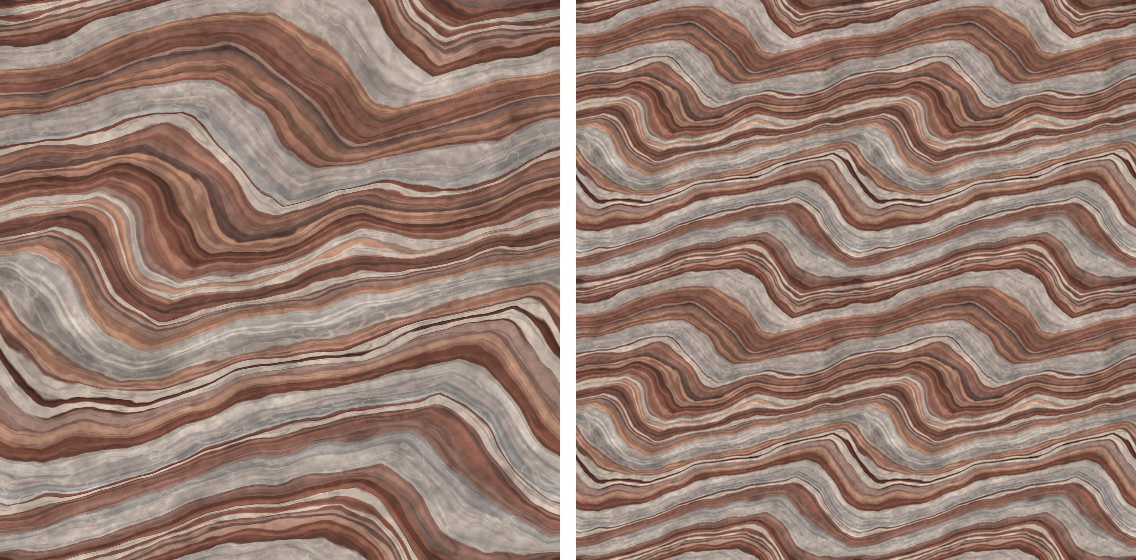
Left, the tile; right, the same tile 2 across and 2 down.
Reproduce this texture procedurally as a WebGL 2 fragment shader.

```glsl
#version 300 es
precision highp float;
uniform vec2 u_resolution;
out vec4 fragColor;

float hash(vec2 c) {
  vec3 p = fract(c.xyx * 0.1031);
  p += dot(p, p.yzx + 33.33);
  return fract((p.x + p.y) * p.z);
}

// Whole-number wrap; the half step keeps it clear of rounding at multiples
vec2 wrap(vec2 i, vec2 n) {
  return floor(mod(i + 0.5, n));
}

// Value noise on the unit square, wrapping after "cells" cells
float noise(vec2 uv, vec2 cells) {
  vec2 p = uv * cells, i = floor(p), f = p - i;
  f = f * f * f * (f * (f * 6.0 - 15.0) + 10.0);
  vec2 a = wrap(i, cells), b = wrap(i + 1.0, cells);
  return mix(mix(hash(a), hash(vec2(b.x, a.y)), f.x),
             mix(hash(vec2(a.x, b.y)), hash(b), f.x), f.y);
}

float fbm(vec2 uv, vec2 cells) {
  float sum = 0.0, amp = 0.57;
  for (int k = 0; k < 3; k++) {
    sum += amp * noise(uv, cells);
    cells *= 2.0;
    amp *= 0.5;
  }
  return sum;
}

// Lopsided fold running along the diagonal: steep fall, slow rise
float fold(vec2 uv) {
  float t = fract(uv.x - uv.y - 0.5);
  float s = t < 0.38 ? 1.0 - t / 0.38 : (t - 0.38) / 0.62;
  return mix(s, smoothstep(0.0, 1.0, s), 0.5);
}

// Beds come in groups of three, some groups grey and the rest rusty
bool isGrey(float bed) {
  return fract(floor((bed + 0.5) / 3.0) * 0.618) < 0.25;
}

vec3 mineral(float pick, bool grey) {
  if (grey) return pick < 0.45 ? vec3(0.72, 0.67, 0.63) : pick < 0.8 ? vec3(0.63, 0.57, 0.54) : vec3(0.57, 0.55, 0.54);
  if (pick < 0.2) return vec3(0.37, 0.21, 0.17);
  if (pick < 0.55) return vec3(0.5, 0.34, 0.29);
  if (pick < 0.79) return vec3(0.57, 0.46, 0.42);
  return vec3(0.7, 0.53, 0.44);
}

// Colour of one thin sheet; four sheets make a bed
vec3 sheetColor(float sheet) {
  sheet = wrap(vec2(sheet), vec2(192.0)).x;
  float bed = floor((sheet + 0.5) / 4.0);
  bool grey = isGrey(bed);
  vec3 col = mix(mineral(fract(bed * 0.7549 + 0.3), grey), mineral(hash(vec2(sheet, 7.0)), grey), 0.4);
  float shade = hash(vec2(sheet, 19.0));
  return col * (shade > 0.84 ? (grey ? 0.9 : 0.76) : 0.95 + 0.14 * shade);
}

void main() {
  vec2 uv = gl_FragCoord.xy / u_resolution;

  // Folded depth through the beds
  vec2 bend = vec2(fbm(uv, vec2(4.0)), fbm(uv + 0.37, vec2(4.0))) - 0.5;
  float depth = uv.y - 0.18 * fold(uv + 0.13 * bend) + 0.05 * bend.y;

  // Swelling, pinching and fine wobble along the beds
  vec2 along = vec2(uv.x, depth);
  depth += 0.034 * (fbm(along, vec2(5.0, 14.0)) - 0.5);
  depth += 0.013 * (fbm(along, vec2(12.0, 32.0)) - 0.5);
  depth += 0.004 * (fbm(along, vec2(45.0, 90.0)) - 0.5);
  along.y = depth;

  // Thin sheets with softened borders
  float s = depth * 192.0, sheet = floor(s);
  float soft = clamp(fwidth(s), 0.45, 1.0);
  vec3 col = mix(sheetColor(sheet - 1.0), sheetColor(sheet), smoothstep(0.0, soft, s - sheet));

  // Pale veins of changing width inside some rusty beds
  float b = depth * 48.0, bed = wrap(vec2(floor(b)), vec2(48.0)).x;
  bool grey = isGrey(bed);
  float width = 0.75 * fbm(along, vec2(5.0, 24.0)) - 0.17;
  float vein = 1.0 - smoothstep(width, width + 0.12, abs(fract(b) - 0.5));
  if (!grey && hash(vec2(bed, 3.0)) > 0.72) col = mix(col, vec3(0.75, 0.7, 0.65), 0.9 * vein);

  // Cream threads and clouds in the grey beds, dark streaks in the rusty ones
  float streak = fbm(along, vec2(7.0, 90.0));
  float thread = 1.0 - smoothstep(0.0, 0.07, abs(streak - 0.5));
  if (grey) {
    float curl = abs(fbm(along, vec2(18.0, 48.0)) - 0.5);
    col *= 0.82 + 0.34 * fbm(along + 0.21, vec2(14.0, 44.0));
    col = mix(col, vec3(0.78, 0.74, 0.67), 0.45 * (1.0 - smoothstep(0.0, 0.04, curl)));
    col *= 1.0 - 0.09 * thread;
  } else {
    col *= 1.03 - 0.17 * thread;
  }

  // Mottling and grain
  col *= 0.84 + 0.32 * fbm(uv, vec2(14.0));
  col *= 0.89 + 0.22 * fbm(uv + 0.13, vec2(90.0));
  fragColor = vec4(col, 1.0);
}
```
